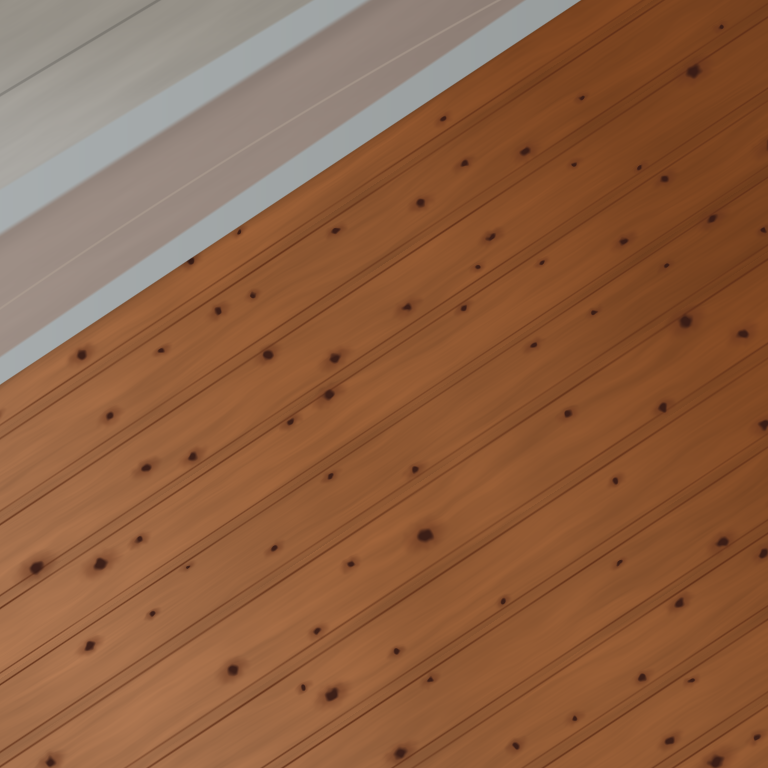
A WebGL 2 fragment shader for this texture:

```glsl
#version 300 es
precision highp float;
// Knotty pine boards running diagonally below pale painted trim and panelling.

uniform vec2 u_resolution;
out vec4 fragColor;

vec2 hash22(vec2 p) {
  vec3 q = fract(vec3(p.xyx) * vec3(0.1031, 0.1030, 0.0973));
  q += dot(q, q.yzx + 33.33);
  return fract((q.xx + q.yz) * q.zy);
}

float noise(vec2 p) {
  vec2 i = floor(p), f = fract(p);
  f = f * f * (3.0 - 2.0 * f);
  return mix(mix(hash22(i).x, hash22(i + vec2(1, 0)).x, f.x),
             mix(hash22(i + vec2(0, 1)).x, hash22(i + vec2(1, 1)).x, f.x), f.y);
}

float fbm(vec2 p) {
  float sum = 0.0, amp = 0.5;
  for (int i = 0; i < 4; i++) {
    sum += amp * noise(p);
    p = p * 2.03 + 17.1;
    amp *= 0.5;
  }
  return sum;
}

// Soft line of half width w around d = 0.
float stroke(float d, float w, float px) {
  return 1.0 - smoothstep(w - px, w + px, abs(d));
}

// Height of p above a sloping line, with a soft step across it.
float above(vec2 p, float start, float slope, float px) {
  return smoothstep(-px, px, p.y - start - slope * p.x);
}

// x: dark cores, y: surrounding stain; one candidate knot per board cell.
vec2 knots(vec2 board) {
  vec2 mask = vec2(0.0), cell = floor(board);
  for (int j = -1; j <= 1; j++) {
    for (int i = -1; i <= 1; i++) {
      vec2 id = cell + vec2(i, j);
      vec2 place = hash22(id + 41.0), kind = hash22(id + 97.0);
      vec2 d = (board - id - 0.12 - 0.76 * place) * vec2(0.1, 0.0934);
      d += 0.004 * (vec2(noise(board * 14.0), noise(board * 14.0 + 50.0)) - 0.5);
      float radius = mix(0.0035, 0.0095, kind.x * kind.x);
      float present = step(kind.y, 0.86);
      float r = length(d * vec2(0.85, 1.1));
      float halo = length(d * vec2(0.6, 1.1));
      mask.x = max(mask.x, present * (1.0 - smoothstep(radius * 0.45, radius * 1.2, r)));
      mask.y = max(mask.y, present * (1.0 - smoothstep(radius * 0.5, radius * 2.6, halo)));
    }
  }
  return mask;
}

vec3 pine(vec2 p, float px) {
  // Board coordinates: along the grain, and board number across it.
  float along = dot(p, vec2(0.834, 0.552));
  float across = (0.4375 + 0.661 * p.x - p.y) / 0.112;
  across += 0.2 * exp(-(across - 3.6) * (across - 3.6) / 1.2);
  float boardId = floor(across);
  vec2 knot = knots(vec2(along / 0.1, across));

  // Broad light falloff, from pale lower left to deep upper right.
  float shade = clamp(0.5 + 0.75 * (0.5 - p.x) + 0.55 * (0.45 - p.y), 0.0, 1.0);
  vec3 col = mix(vec3(0.48, 0.265, 0.125), vec3(0.57, 0.35, 0.20), smoothstep(0.0, 0.5, shade));
  col = mix(col, vec3(0.64, 0.435, 0.295), smoothstep(0.5, 1.0, shade));
  col *= 0.985 + 0.04 * hash22(vec2(boardId, 5.0)).x;

  // Grain flows around the knots.
  float bend = 0.9 * fbm(vec2(along * 5.0, across * 1.5 + boardId * 7.0)) + 0.25 * knot.y;
  float grain = fbm(vec2(along * 5.0, across * 9.0 + bend * 4.0));
  float fine = noise(vec2(along * 14.0, across * 38.0 + bend * 6.0));
  col *= 1.0 + 0.16 * (grain - 0.47) + 0.035 * (fine - 0.5);
  col *= 1.0 + 0.12 * (fbm(p * 7.0) - 0.47);

  // Paired grooves at each joint, with a faint shadow between them.
  float joint = (across - floor(across + 0.5)) * 0.0934;
  float wear = 0.45 + 0.5 * noise(vec2(along * 9.0, boardId * 3.0));
  float groove = max(stroke(joint - 0.0073, 0.0011, px), 0.8 * stroke(joint + 0.0073, 0.001, px));
  col *= 1.0 - 0.06 * exp(-joint * joint / 0.00007);
  col = mix(col, vec3(0.37, 0.18, 0.09), groove * wear);

  col = mix(col, vec3(0.38, 0.19, 0.11), 0.5 * knot.y);
  return mix(col, vec3(0.19, 0.09, 0.075), 0.85 * knot.x);
}

vec3 paintedTrim(vec2 p, float px) {
  float streak = fbm(vec2(dot(p, vec2(0.85, 0.53)) * 6.0, dot(p, vec2(-0.53, 0.85)) * 55.0));
  vec3 strip = mix(vec3(0.65, 0.67, 0.675), vec3(0.59, 0.61, 0.61), p.x * 1.2);
  vec3 panel = mix(vec3(0.62, 0.56, 0.525), vec3(0.55, 0.49, 0.455), p.x * 1.4);
  panel *= 0.97 + 0.06 * streak;
  float bead = p.y - 0.598 - 0.69 * p.x + 0.11 * p.x * p.x;
  panel = mix(panel, vec3(0.70, 0.64, 0.58), 0.45 * stroke(bead, 0.0015, px));
  vec3 ceiling = mix(vec3(0.665, 0.655, 0.635), vec3(0.59, 0.57, 0.535), smoothstep(0.75, 1.0, p.y));
  ceiling *= 0.95 + 0.1 * streak;
  ceiling *= 1.0 - 0.16 * stroke(p.y - 0.876 - 0.6 * p.x, 0.002, px);

  // Lower strip, panel, upper strip, ceiling.
  vec3 col = mix(strip, panel, above(p, 0.535, 0.68, px * 2.0));
  float lip = p.y - 0.69 - 0.635 * p.x;
  col *= 1.0 - 0.07 * exp(-lip * lip / 0.0003);
  col = mix(col, strip * 1.01, above(p, 0.695, 0.635, 0.005));
  return mix(col, ceiling, above(p, 0.753, 0.605, px * 2.0));
}

void main() {
  vec2 p = gl_FragCoord.xy / u_resolution;
  float px = 1.0 / min(u_resolution.x, u_resolution.y);
  float edge = p.y - 0.499 - 0.662 * p.x;
  vec3 wood = pine(p, px) * (1.0 - 0.2 * exp(-abs(edge) / 0.006));
  vec3 col = mix(wood, paintedTrim(p, px), smoothstep(-px, px, edge));
  fragColor = vec4(col, 1.0);
}
```
